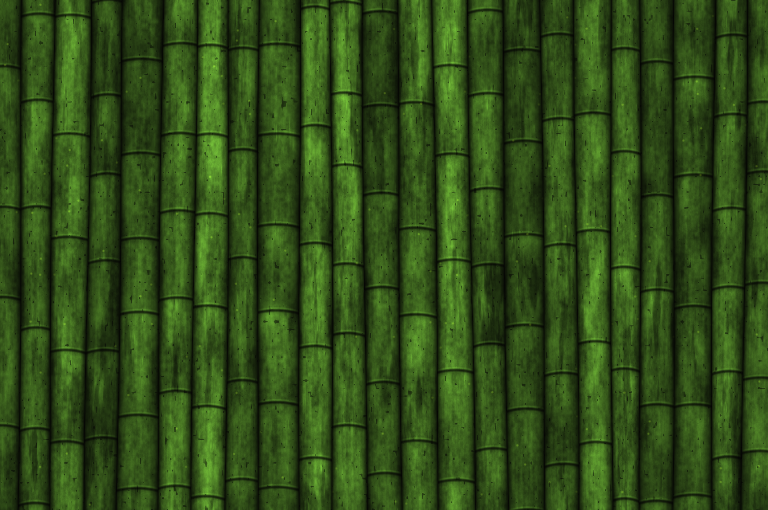
Reproduce this texture procedurally as a Shadertoy shader.

```glsl
float hash(vec2 p) {
    vec3 q = fract(vec3(p.xyx) * 0.1031);
    q += dot(q, q.yzx + 33.33);
    return fract((q.x + q.y) * q.z);
}

float noise(vec2 p) {
    vec2 i = floor(p), f = fract(p);
    f = f * f * (3.0 - 2.0 * f);
    return mix(mix(hash(i), hash(i + vec2(1, 0)), f.x),
               mix(hash(i + vec2(0, 1)), hash(i + vec2(1, 1)), f.x), f.y);
}

float fbm(vec2 p) {
    float sum = 0.0, amp = 0.5;
    for (int k = 0; k < 5; k++) {
        sum += amp * noise(p);
        p = p * 2.03 + 17.1;
        amp *= 0.5;
    }
    return sum;
}

// Left border of a stalk, in stalk widths, leaning with height
float stalkEdge(float id, float y) {
    float lean = 0.2 * cos(0.31 * id - 0.9);
    return id + 0.2 * (hash(vec2(id + 40.0, 3.0)) - 0.5) + lean * (y - 0.7)
         + 0.03 * sin(5.0 * y + id * 2.0);
}

// Uneven height of a joint, in segment lengths
float jointHeight(float n, float id) {
    return n + 0.3 * (hash(vec2(n + 60.0, id + 90.0)) - 0.5);
}

void mainImage(out vec4 fragColor, in vec2 fragCoord) {
    vec2 p = fragCoord / iResolution.y;
    float px = 1.0 / iResolution.y;
    float aspect = iResolution.x / iResolution.y;

    // Find the stalk and the position across it, -1 to 1
    float u = (p.x * 1.506 / aspect - 0.039) / 0.0678;
    float id = floor(u);
    if (u < stalkEdge(id, p.y)) id -= 1.0;
    else if (u >= stalkEdge(id + 1.0, p.y)) id += 1.0;
    float left = stalkEdge(id, p.y), right = stalkEdge(id + 1.0, p.y);
    float c = 2.0 * (u - left) / (right - left) - 1.0;
    float seed = hash(vec2(id + 20.0, 7.0));

    // Find the segment between two bowed joints
    float spacing = mix(0.165, 0.225, hash(vec2(id + 30.0, 11.0)));
    float bow = 0.005 * c * c + 0.003 * (seed - 0.5) * c;
    float v = (p.y + bow) / spacing + seed * 7.0;
    float n = floor(v);
    if (v < jointHeight(n, id)) n -= 1.0;
    else if (v >= jointHeight(n + 1.0, id)) n += 1.0;
    float above = (v - jointHeight(n, id)) * spacing;
    float below = (jointHeight(n + 1.0, id) - v) * spacing;

    // Base tone per stalk and per segment
    float tone = 0.37 + 0.055 * cos(1.65 * (id - 8.3)) + 0.08 * (seed - 0.5);
    tone += 0.07 * (hash(vec2(n + 50.0, id + 70.0)) - 0.5);
    tone += 0.035 * smoothstep(0.12, 0.0, below) - 0.03 * smoothstep(0.08, 0.0, above);

    // Weathering: blotches, lengthwise fibres and grain
    vec2 skin = vec2(c * 0.034 + id * 3.7, p.y);
    float blotch = fbm(skin * vec2(38.0, 13.0) + 5.0);
    float fibre = fbm(skin * vec2(210.0, 14.0) + 31.0);
    float grain = fbm(skin * vec2(170.0, 120.0) + 60.0);
    float wear = 1.0 + 1.1 * (blotch - 0.48) + 0.45 * (fibre - 0.48) + 0.55 * (grain - 0.48);
    float stain = smoothstep(0.52, 0.72, fbm(skin * vec2(60.0, 9.0) + 90.0));
    tone *= wear * (1.0 - 0.5 * stain * hash(vec2(id + 15.0, n + 25.0)));

    // Pale scratches and dark pits
    float scratch = noise(vec2(skin.x * 330.0 + 14.0 * p.y, p.y * 24.0));
    tone += 0.09 * smoothstep(0.86, 0.97, scratch) * smoothstep(0.5, 0.65, blotch);
    tone *= 1.0 - 0.5 * smoothstep(0.88, 0.97, noise(skin * vec2(210.0, 130.0) + 8.0));

    // Round cross-section falling into the dark gaps
    float rim = abs(c + 0.04 * (1.0 - c * c));
    float shade = pow(max(1.0 - pow(rim, 2.6), 0.0), 0.75);
    tone *= 0.06 + 1.02 * shade;

    // Joints: dark groove with a lit ridge above and soft shadow below
    float soft = 0.0018 + px;
    float groove = smoothstep(soft + 0.0012, 0.0, min(above, below));
    float ridge = smoothstep(soft, 0.0, abs(above - 0.0042));
    tone *= 1.0 - 0.65 * groove;
    tone *= 1.0 - 0.22 * smoothstep(0.012, 0.0, below);
    tone += 0.11 * ridge * shade;

    // Sparse bright flecks
    vec2 grid = p * 42.0, cell = floor(grid);
    vec2 spot = 0.25 + 0.5 * vec2(hash(cell + 3.0), hash(cell + 81.0));
    float fleck = smoothstep(0.07 + 42.0 * px, 0.02, length(fract(grid) - spot));
    fleck *= step(0.955, hash(cell + 140.0)) * shade;

    // Dimming toward the sides and corners
    vec2 q = fragCoord / iResolution.xy - 0.5;
    tone *= 1.08 - 0.75 * q.x * q.x - 0.35 * q.y * q.y;

    vec3 color = vec3(0.012, 0.012, 0.01) + max(tone, 0.0) * vec3(0.59, 0.98, 0.28);
    color += fleck * vec3(0.16, 0.2, 0.03);
    fragColor = vec4(color, 1.0);
}
```
